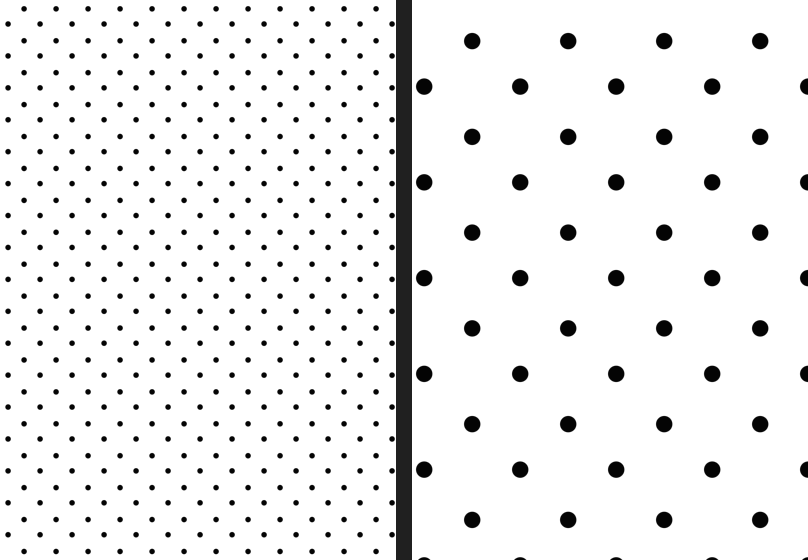
Left, the full canvas; right, a detail of the centre.
Write a Shadertoy shader that draws this pattern.

```glsl
// Small black polka dots in staggered rows on plain white
#define PITCH vec2(0.05714, 0.0570)       // dot spacing, in canvas heights
#define FIRST_DOT vec2(0.0430, 0.0158)    // first dot, from the top left
#define STAGGER vec2(0.5, 0.475)          // shift of the second grid, in pitches
#define DOT_RADIUS 0.00486
#define EDGE_SOFTNESS 0.75                // in output pixels
#define INK vec3(0.015)
#define PAPER vec3(1.0)

// Signed distance to the nearest dot of a rectangular grid
float dotGrid(vec2 p, vec2 origin) {
    vec2 cell = (p - origin) / PITCH;
    vec2 offset = (fract(cell + 0.5) - 0.5) * PITCH;
    return length(offset) - DOT_RADIUS;
}

void mainImage(out vec4 fragColor, in vec2 fragCoord) {
    // Height-based units, measured down from the top left
    vec2 p = vec2(fragCoord.x, iResolution.y - fragCoord.y) / iResolution.y;

    // Two interleaved grids
    float dist = min(dotGrid(p, FIRST_DOT),
                     dotGrid(p, FIRST_DOT + STAGGER * PITCH));

    // Antialiased ink coverage
    float edge = EDGE_SOFTNESS / iResolution.y;
    float coverage = 1.0 - smoothstep(-edge, edge, dist);
    fragColor = vec4(mix(PAPER, INK, coverage), 1.0);
}
```
